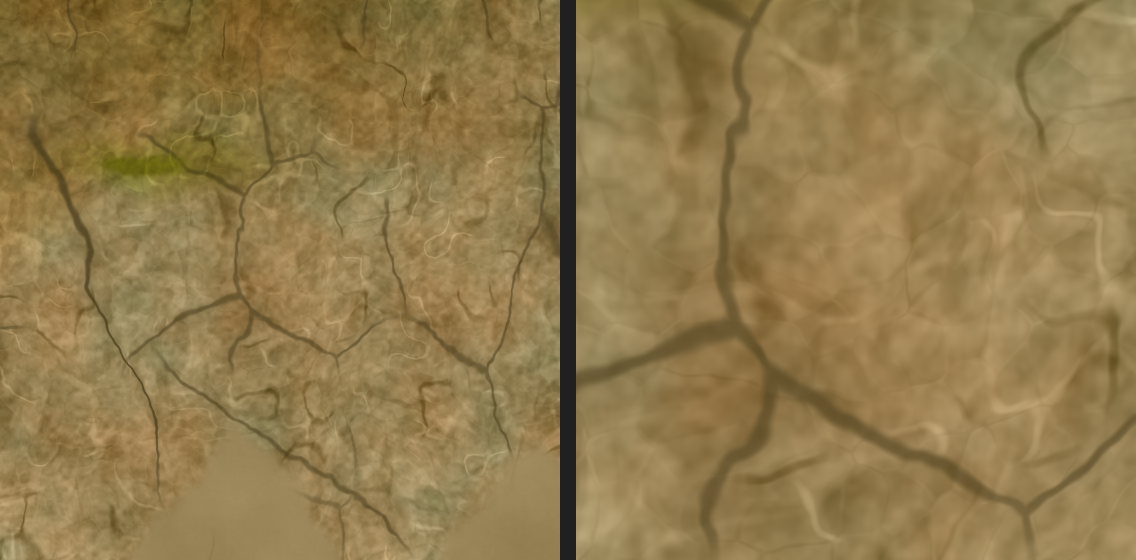
Left: the whole. Right: its middle third, enlarged.
Write a three.js fragment shader that draws this texture.

```glsl
// Weathered sandstone wall with branching cracks, flaky facets, a moss patch and smooth sandy hollows.
varying vec2 vUv;

float hash(vec2 p) {
  return fract(sin(dot(p, vec2(127.1, 311.7))) * 43758.545);
}

vec2 hash2(vec2 p) {
  return vec2(hash(p), hash(p + 37.3));
}

float noise(vec2 p) {
  vec2 i = floor(p), f = fract(p);
  f = f * f * (3.0 - 2.0 * f);
  return mix(mix(hash(i), hash(i + vec2(1.0, 0.0)), f.x),
             mix(hash(i + vec2(0.0, 1.0)), hash(i + 1.0), f.x), f.y);
}

float fbm(vec2 p) {
  float sum = 0.0, amp = 0.5;
  for (int i = 0; i < 5; i++) {
    sum += amp * noise(p);
    p = mat2(1.6, 1.2, -1.2, 1.6) * p + 5.7;
    amp *= 0.52;
  }
  return sum;
}

// Cellular pattern: x = gap to the nearest border, y = cell id, zw = offset from the cell centre
vec4 cells(vec2 p) {
  vec2 base = floor(p), offset = vec2(0.0);
  float nearest = 9.0, second = 9.0, id = 0.0;
  for (int y = -1; y <= 1; y++) {
    for (int x = -1; x <= 1; x++) {
      vec2 c = base + vec2(float(x), float(y));
      vec2 d = c + hash2(c) - p;
      float len = length(d);
      if (len < nearest) {
        second = nearest;
        nearest = len;
        id = hash(c + 9.1);
        offset = d;
      } else {
        second = min(second, len);
      }
    }
  }
  return vec4(second - nearest, id, offset);
}

// Angular flakes, each tilted its own way
float flakes(vec2 p) {
  vec4 c = cells(p);
  float angle = 6.283 * c.y;
  return dot(c.zw, vec2(cos(angle), sin(angle))) * smoothstep(0.0, 0.12, c.x);
}

// Dark core plus a soft shaded flank around a line at distance d
float crack(float d, float width) {
  d = abs(d);
  return 0.7 * (1.0 - smoothstep(width * 0.3, width * 1.5, d)) + 0.3 * exp(-d / (width * 4.0));
}

void main() {
  vec2 p = vUv;
  vec2 bend = vec2(fbm(p * 6.0), fbm(p * 6.0 + 31.0)) - 0.5;
  vec2 q = p + 0.09 * bend;
  float broad = fbm(p * 3.2 + 11.0);
  float patches = fbm(p * 8.0 + 50.0);

  // Smooth hollows along the bottom edge
  float rim = max(0.25 - 1.5 * abs(p.x - 0.42), 0.24 - 1.4 * abs(p.x - 0.97));
  float sand = 1.0 - smoothstep(-0.03, 0.05, p.y - rim + 0.25 * bend.x);
  float rough = 1.0 - 0.88 * sand;

  // Rough surface lit from the upper left
  vec2 r = q * vec2(13.0, 11.0);
  float relief = fbm(r) - fbm(r + vec2(-0.06, 0.07));
  float tone = 0.61 + 0.55 * (broad - 0.5) + 0.4 * (patches - 0.5);
  tone += rough * (1.7 * relief + 0.25 * flakes(q * 14.0) + 0.2 * flakes(q * 31.0 + 4.0));
  tone += rough * 0.3 * (noise(p * 95.0) - 0.5) + 0.1 * (noise(p * 210.0) - 0.5);

  // Short creases and pale chipped edges
  float crease = abs(noise(q * vec2(19.0, 14.0) + 70.0) - 0.5);
  float creaseMask = smoothstep(0.5, 0.72, noise(p * 13.0 + 20.0));
  tone -= 0.42 * rough * creaseMask * (1.0 - smoothstep(0.01, 0.07, crease));
  float chip = abs(noise(q * 27.0 + 90.0) - 0.5);
  float chipMask = smoothstep(0.6, 0.8, noise(p * 17.0 + 60.0));
  tone += 0.3 * rough * chipMask * (1.0 - smoothstep(0.01, 0.08, chip));

  // Shade and ochre stain towards the top left
  float stain = smoothstep(0.5, 1.0, p.y + 0.5 * (broad - 0.5)) * (1.0 - 0.75 * smoothstep(0.55, 1.0, p.x));
  tone -= 0.38 * stain;

  vec3 stone = mix(vec3(0.43, 0.35, 0.17), vec3(0.71, 0.62, 0.44), clamp(tone, -0.25, 1.35));
  stone = mix(stone, stone * vec3(0.99, 0.93, 0.68), stain);
  float tint = fbm(p * 9.0 + 80.0) - 0.5;
  stone += rough * tint * vec3(0.12, -0.02, -0.06);
  stone = mix(stone, vec3(0.61, 0.53, 0.36) + 0.12 * (broad - 0.5) + 0.06 * (patches - 0.5), 0.7 * sand);

  // Branching cracks: a tall broken network and two long fissures
  float network = cells(q * vec2(4.2, 2.9) + vec2(0.3, 0.6)).x;
  float dark = 0.75 * crack(network, 0.022) * smoothstep(0.36, 0.58, noise(p * 7.0 + 3.0));
  float leftX = 0.17 + 0.12 * (1.0 - smoothstep(0.22, 0.5, p.y)) - 0.11 * smoothstep(0.55, 0.78, p.y);
  float leftWidth = 0.003 + 0.006 * smoothstep(0.4, 0.65, p.y);
  float leftFade = smoothstep(0.02, 0.25, p.y) * (1.0 - smoothstep(0.74, 0.84, p.y));
  dark = max(dark, leftFade * crack(p.x - leftX + 0.09 * bend.x, leftWidth));
  float slant = (p.y - 0.37 + 0.85 * (p.x - 0.3) + 0.12 * bend.y) * 0.76;
  float slantFade = smoothstep(0.25, 0.32, p.x) * (1.0 - smoothstep(0.7, 0.75, p.x));
  dark = max(dark, 0.75 * slantFade * crack(slant, 0.004));
  stone = mix(stone, vec3(0.29, 0.24, 0.11), 0.8 * dark * (1.0 - 0.8 * sand));

  // Moss with a ragged edge and a faint green veil
  vec2 m = (p - vec2(0.27, 0.715) + 0.1 * bend) / vec2(0.085, 0.027);
  float mossDist = length(m) + 1.1 * (patches - 0.5);
  stone = mix(stone, stone * vec3(0.9, 0.95, 0.65), 1.0 - smoothstep(0.8, 3.0, mossDist));
  vec3 moss = vec3(0.43, 0.41, 0.06) * (0.75 + 0.4 * clamp(tone, 0.0, 1.2));
  stone = mix(stone, moss, 0.9 * (1.0 - smoothstep(0.6, 1.15, mossDist)));

  gl_FragColor = vec4(clamp(stone, 0.0, 1.0), 1.0);
}
```
